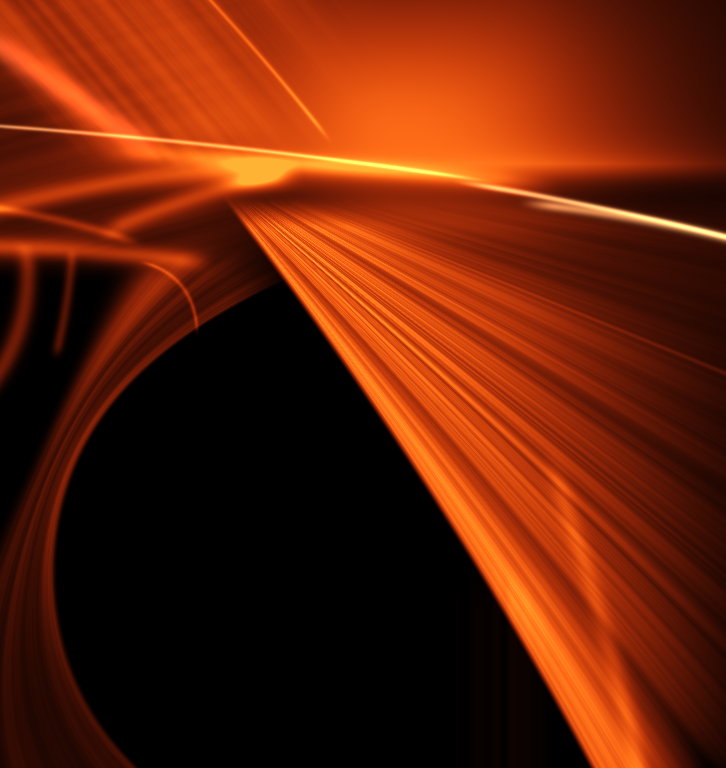
A Shadertoy shader for this background:

```glsl
// Draws fiery silk: a glowing ridge, a fan of orange rays and curved stems on black.

float hash(float n) { return fract(sin(n * 127.1) * 43758.5453); }

float noise(float x) {
    float i = floor(x), f = fract(x);
    return mix(hash(i), hash(i + 1.0), f * f * (3.0 - 2.0 * f));
}

// Layered fine and coarse fibres across one coordinate, 0 to 1
float fibres(float x) {
    float sum = 0.0, gain = 0.5;
    for (int i = 0; i < 4; i++) {
        sum += gain * noise(x);
        x = x * 2.3 + 17.0;
        gain *= 0.55;
    }
    return sum;
}

float bell(float x, float width) { return exp(-x * x / (width * width)); }

float fadeOut(float lo, float hi, float x) { return 1.0 - smoothstep(lo, hi, x); }

float screen(float a, float b) { return a + b - a * b; }

// Soft line from a to b; bend pushes its middle to the left of its direction
float strand(vec2 p, vec2 a, vec2 b, float bend, float width) {
    vec2 ab = b - a, ap = p - a;
    float h = dot(ap, ab) / dot(ab, ab);
    float off = (ab.x * ap.y - ab.y * ap.x) / length(ab) - bend * 4.0 * h * (1.0 - h);
    return bell(off, width) * smoothstep(0.0, 0.15, h) * fadeOut(0.85, 1.0, h);
}

// Black through ember red and orange to yellow
vec3 heat(float v) {
    v = clamp(v, 0.0, 1.08);
    float v2 = v * v, v6 = v2 * v2 * v2;
    return vec3(min(1.08 * v, 1.0), 0.22 * v + 0.1 * v2 + 0.22 * v6, 0.055 * v + 0.08 * v6 * v2);
}

// Rays spreading from the hub to the lower right
float rayFan(vec2 p) {
    float drop = 0.735 - p.y;
    float dx = p.x - (0.313 + 0.8 * drop - 0.16 * drop * drop);
    float q = dx / (max(drop, 0.0) + 0.06);
    float u = max(q, 0.0) / (1.0 + max(q, 0.0));
    float width = 0.13 + 0.5 * p.y;
    float light = 0.84 * bell(dx, width) * mix(1.0, 0.5, smoothstep(1.7, 2.5, q));
    float grainAmount = smoothstep(0.03, 0.3, u);
    light *= mix(1.0, 0.6 + 0.85 * fibres(u * 65.0), 0.35 + 0.65 * grainAmount);
    light += 0.15 * bell(q - 0.065, 0.05) + 0.16 * bell(q - 1.84, 0.03);
    light -= 0.14 * bell(q - 0.2, 0.035);
    return max(light, 0.0) * smoothstep(-0.004, 0.008, dx) * smoothstep(-0.015, 0.035, drop);
}

// Broad stem falling from the left, with a curved right rim
float stem(vec2 p) {
    float d = p.y - 0.255, d2 = d * d;
    float right = 0.0755 + 1.4 * d2 + 5.5 * d2 * d2;
    float left = 0.014 + 0.48 * (p.y - 0.336);
    float s = (p.x - left) / (right - left);
    float light = 0.13 + 0.32 * fibres(s * 14.0) * smoothstep(0.0, 0.4, s);
    light += 0.4 * bell(s - 0.2, 0.2) * smoothstep(0.36, 0.64, p.y);
    light += 0.16 * bell(p.x - right + 0.006, 0.01) * fadeOut(0.45, 0.65, p.y);
    light *= mix(0.55, 1.0, smoothstep(0.05, 0.4, p.y));
    return light * smoothstep(-0.1, 0.3, s) * fadeOut(-0.007, 0.004, p.x - right)
        * fadeOut(0.63, 0.69, p.y) * fadeOut(0.3, 0.42, p.x);
}

// Wide cloud above the ridge and its thin tail to the right
float upperGlow(vec2 p) {
    float cloud = 0.9 * bell(p.x - 0.55, 0.31) * bell(p.y - 0.83, 0.22);
    cloud *= smoothstep(0.735, 0.795, p.y);
    float tail = 0.5 * exp(-abs(p.y - 0.787) / 0.028) * smoothstep(0.25, 0.6, p.x);
    tail *= smoothstep(0.755, 0.785, p.y) * fadeOut(0.75, 1.15, p.x);
    float under = 0.5 * bell(p.x - 0.56, 0.2) * bell(p.y - 0.735, 0.055);
    return screen(screen(cloud, tail), under);
}

// Diagonal veil at the top left and the dim sheet beneath it
float leftVeil(vec2 p) {
    float across = p.x + 0.9 * p.y;
    float veil = (0.14 + 0.58 * fibres(across * 26.0)) * smoothstep(0.78, 0.9, across);
    veil *= smoothstep(0.76, 0.84, p.y) * fadeOut(0.28, 0.55, p.x);
    float sheet = 0.17 + 0.2 * fibres((p.y - 0.25 * p.x) * 30.0);
    return screen(veil, sheet * smoothstep(0.63, 0.69, p.y) * fadeOut(0.24, 0.42, p.x));
}

// Coloured threads: arcs on the left, hooks, ridge and lower rays
float threads(vec2 p) {
    float t = 0.5 * strand(p, vec2(-0.08, 0.71), vec2(0.42, 0.78), 0.018, 0.014);
    t += 0.45 * strand(p, vec2(0.13, 0.69), vec2(0.42, 0.775), 0.012, 0.012);
    t += 0.35 * strand(p, vec2(-0.06, 0.735), vec2(0.2, 0.68), 0.008, 0.006);
    t += 0.5 * strand(p, vec2(-0.06, 0.68), vec2(0.3, 0.656), 0.005, 0.012);
    t += 0.4 * strand(p, vec2(0.19, 0.66), vec2(0.272, 0.56), 0.026, 0.003);
    t += 0.4 * strand(p, vec2(0.035, 0.69), vec2(-0.04, 0.47), 0.03, 0.013);
    t += 0.3 * strand(p, vec2(0.1, 0.68), vec2(0.075, 0.53), 0.004, 0.007);
    t += 0.4 * strand(p, vec2(0.25, 1.04), vec2(0.46, 0.81), 0.004, 0.003);
    t += 0.45 * strand(p, vec2(0.12, 0.805), vec2(0.78, 0.757), 0.002, 0.013);
    t += 0.3 * strand(p, vec2(0.75, 0.42), vec2(0.9, -0.08), 0.01, 0.014);
    return t + 0.35 * bell(p.x - 0.35, 0.045) * bell(p.y - 0.762, 0.012);
}

void mainImage(out vec4 fragColor, in vec2 fragCoord) {
    vec2 p = fragCoord / iResolution.xy;

    // Large veils of light
    float light = screen(rayFan(p), upperGlow(p));
    light = screen(light, stem(p));
    light = screen(light, leftVeil(p));
    light += 0.09 * smoothstep(0.55, 0.75, p.x) * smoothstep(0.45, 0.65, p.y);
    light += 0.06 * noise(p.x * 95.0) * bell(p.x - 0.7, 0.05) * fadeOut(0.2, 0.28, p.y);
    light += threads(p) * (1.0 - 0.5 * min(light, 1.0));
    vec3 color = heat(light);

    // Pale highlights
    float pale = 0.6 * strand(p, vec2(-0.1, 0.842), vec2(0.7, 0.76), 0.009, 0.0025);
    pale += 0.8 * strand(p, vec2(0.62, 0.765), vec2(1.08, 0.672), 0.006, 0.0035);
    pale += 0.6 * strand(p, vec2(0.71, 0.737), vec2(1.08, 0.67), 0.008, 0.006);
    color += pale * vec3(1.0, 0.8, 0.5);
    float rosy = strand(p, vec2(-0.12, 1.015), vec2(0.23, 0.79), 0.002, 0.015);
    color += rosy * vec3(0.45, 0.22, 0.12);

    fragColor = vec4(clamp(color, 0.0, 1.0), 1.0);
}
```
